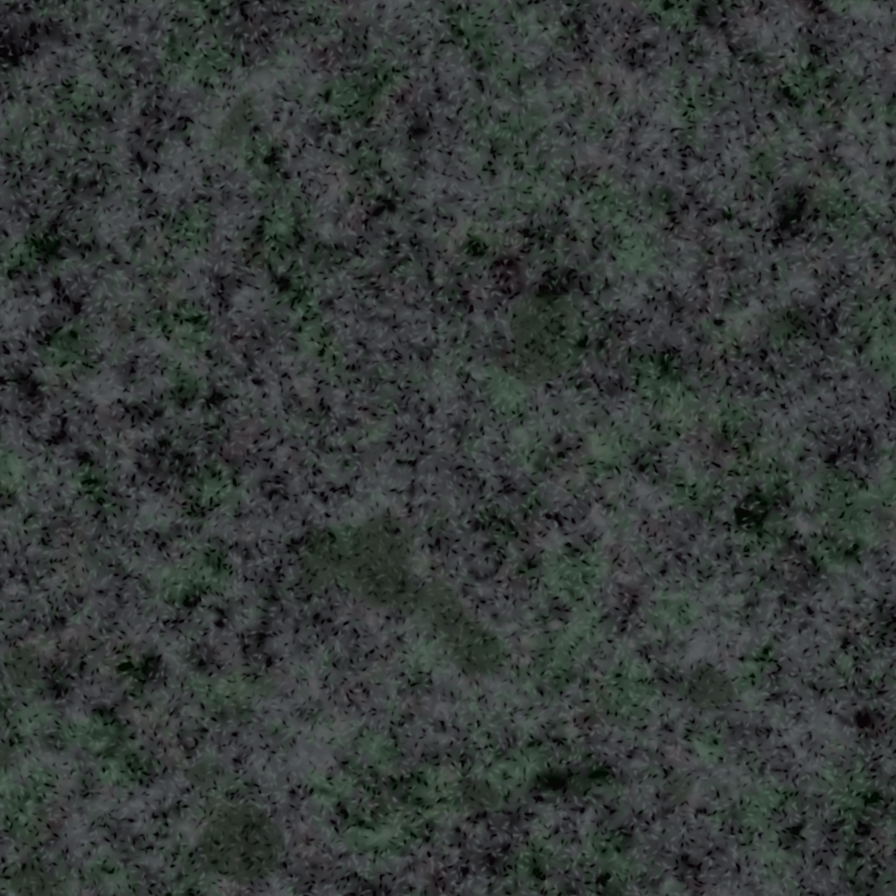
Give the GLSL for this texture, as a Shadertoy shader.

```glsl
// Dark lichen-like ground: fine grey fibres, ragged black hollows, faint moss and rust stains.

const vec3 GREY_TINT = vec3(0.93, 1.02, 1.00);
const vec3 MOSS_SHIFT = vec3(-0.010, 0.012, -0.010);
const vec3 RUST_SHIFT = vec3(0.013, -0.005, -0.004);
const vec3 OLIVE = vec3(0.135, 0.170, 0.130);

// Three random values in 0..1 for a cell
vec3 hash3(vec2 cell, float seed) {
    vec3 p = fract(vec3(cell.xyx + seed * 7.31) * vec3(0.1031, 0.1030, 0.0973));
    p += dot(p, p.yxz + 33.33);
    return fract((p.xxy + p.yzz) * p.zyx);
}

// Cellular noise of soft flecks, each turned at random; mean 0, deviation near 1
float flecks(vec2 p, float stretch, float seed) {
    vec2 cell = floor(p);
    float sum = 0.0;
    for (int y = -1; y <= 1; y++) {
        for (int x = -1; x <= 1; x++) {
            vec2 id = cell + vec2(x, y);
            vec3 rnd = hash3(id, seed);
            vec2 d = p - id - rnd.xy;
            float angle = 6.2832 * hash3(id, seed + 19.0).x;
            vec2 axis = vec2(cos(angle), sin(angle));
            vec2 q = vec2(dot(d, axis), stretch * dot(d, vec2(-axis.y, axis.x)));
            sum += (2.0 * rnd.z - 1.0) * exp(-4.0 * dot(q, q));
        }
    }
    return sum * 2.77 * sqrt(stretch);
}

// Layered sines that bend the larger shapes
vec2 bend(vec2 p, float amount) {
    return p + amount * (sin(p.yx * 31.0 + vec2(0.4, 2.1)) + 0.5 * sin(p.yx * 73.0 + p * 40.0));
}

// Skewed response: long dark tail, compressed highlights
float brightness(float tone) {
    float t = clamp(tone, -2.6, 2.8);
    return max(0.234 + 0.072 * t - 0.011 * t * t, 0.025);
}

void mainImage(out vec4 fragColor, in vec2 fragCoord) {
    vec2 uv = fragCoord / iResolution.y;
    vec2 bent = bend(uv, 0.006);

    // Fibres and tufts from fine to broad
    float fibre = flecks(uv * 150.0, 2.0, 1.0);
    float tuft = flecks(uv * 66.0, 1.7, 2.0);
    float clump = flecks(bent * 27.0, 1.4, 3.0);
    float drift = flecks(bent * 9.0, 1.2, 4.0);
    float tone = 0.62 * fibre + 0.48 * tuft + 0.36 * clump + 0.24 * drift;

    // Hollows with edges broken up by the tufts
    float hollow = flecks(bent * 21.0, 1.5, 5.0) + 0.35 * tuft + 0.25 * fibre;
    tone += 0.10 - 0.95 * smoothstep(0.9, 2.2, hollow);

    // Stains of moss and rust over the grey
    float moss = flecks(bent * 19.0, 1.3, 6.0) + 0.5 * flecks(uv * 80.0, 1.3, 7.0);
    float rust = flecks(bent * 23.0, 1.3, 8.0) + 0.4 * tuft;
    vec3 color = brightness(tone) * GREY_TINT;
    color += MOSS_SHIFT * clamp(moss, -0.7, 2.0);
    color += RUST_SHIFT * smoothstep(0.5, 2.0, rust);

    // Few smoother olive cushions
    float cushion = smoothstep(1.7, 2.4, flecks(bent * 11.0, 1.2, 9.0) + 0.15 * tuft);
    color = mix(color, OLIVE + 0.02 * fibre, 0.6 * cushion);

    fragColor = vec4(clamp(color, 0.0, 1.0), 1.0);
}
```
